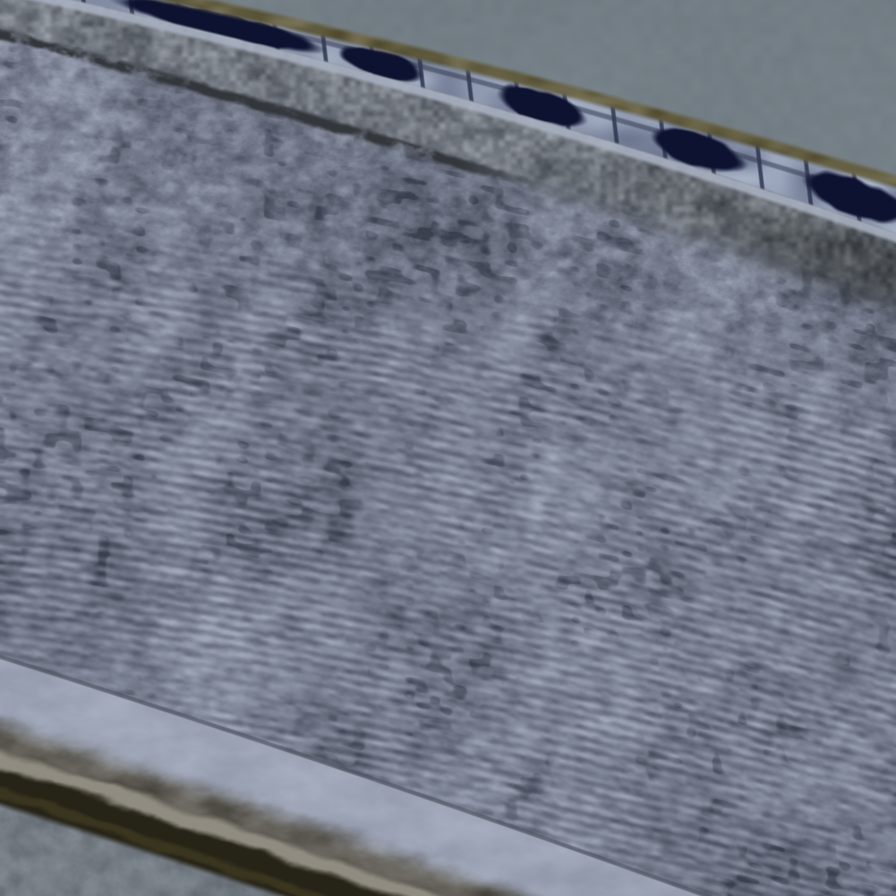
Reproduce this texture procedurally as a Shadertoy shader.

```glsl
float hash(vec2 p) {
    vec3 q = fract(vec3(p.xyx) * 0.1031);
    q += dot(q, q.yzx + 33.33);
    return fract((q.x + q.y) * q.z);
}

float noise(vec2 p) {
    vec2 i = floor(p), f = fract(p);
    f = f * f * (3.0 - 2.0 * f);
    return mix(mix(hash(i), hash(i + vec2(1, 0)), f.x),
               mix(hash(i + vec2(0, 1)), hash(i + vec2(1, 1)), f.x), f.y);
}

float fbm(vec2 p) {
    float sum = 0.0, amp = 0.53;
    for (int i = 0; i < 4; i++) {
        sum += amp * noise(p);
        p = mat2(1.6, 1.2, -1.2, 1.6) * p + 7.3;
        amp *= 0.5;
    }
    return sum;
}

// Soft coverage of the positive side of a signed distance
float cover(float d, float soft) {
    return smoothstep(-soft, soft, d);
}

// Soft line centred on d = 0
float line(float d, float halfWidth) {
    return 1.0 - smoothstep(halfWidth * 0.4, halfWidth * 1.5, abs(d));
}

vec3 weatheredSlab(vec2 p, float belowTop) {
    // Coordinates that follow the shallow ridges
    float across = p.y + 0.14 * p.x + 0.065 * p.x * p.x + 0.003 * noise(p * 9.0);
    vec2 grain = vec2(p.x, across);
    float ridged = smoothstep(0.2, 0.36, belowTop + 0.1 * p.x);

    float blotch = fbm(p * vec2(8, 6) + 3.0);
    float slant = fbm(vec2(p.x - 0.45 * p.y, p.y + 0.2 * p.x) * vec2(17, 6));
    float speckle = fbm(p * vec2(65, 85));
    float streak = noise(grain * vec2(52, 165)) * 0.6 + noise(grain * vec2(105, 230) + 9.0) * 0.4;
    float ridges = sin(across * 545.0 + 1.6 * noise(grain * vec2(14, 30)));

    float tone = 0.57 + 0.42 * (blotch - 0.5) + 0.42 * (slant - 0.5);
    tone += mix(0.75, 0.3, ridged) * (speckle - 0.5);
    tone += mix(0.15, 0.5, ridged) * (streak - 0.5);
    tone += ridged * ridges * (0.035 + 0.13 * noise(grain * vec2(12, 18)));

    // Dark pits gather in worn patches
    float pits = smoothstep(0.58, 0.83, noise(grain * vec2(70, 115) + 31.0));
    tone -= 0.28 * pits * smoothstep(0.64, 0.38, slant);
    return mix(vec3(0.23, 0.25, 0.31), vec3(0.62, 0.65, 0.72), clamp(tone, 0.0, 1.0));
}

vec3 railingGap(vec2 p, float middle) {
    vec3 col = mix(vec3(0.42, 0.46, 0.56), vec3(0.67, 0.71, 0.79), noise(p * vec2(30, 45)));
    float y = p.y - middle;

    // Uprights
    float post = (fract((p.x + 0.12 * y) / 0.054 - 0.2) - 0.5) * 0.054;
    col = mix(col, vec3(0.15, 0.18, 0.28), 0.8 * line(post, 0.0025));
    col = mix(col, vec3(0.2, 0.23, 0.32), 0.55 * line(y - 0.004, 0.003));

    // Deep blue openings
    for (int i = 0; i < 5; i++) {
        float k = float(i);
        vec2 size = vec2(i == 0 ? 0.105 : 0.038 + 0.004 * k, 0.013 + 0.002 * k);
        vec2 q = vec2(p.x - 0.25 - 0.176 * k, y + 0.004) / size;
        float opening = 1.0 - length(q) + 0.25 * (noise(p * 65.0) - 0.5);
        col = mix(col, vec3(0.05, 0.07, 0.19), cover(opening, 0.14));
    }
    return col;
}

vec3 lowerLedge(vec2 p, float v) {
    float wear = fbm(p * vec2(24, 42));
    float d = v + 0.014 * (wear - 0.5);
    vec3 col = vec3(0.61, 0.64, 0.71) + 0.12 * (wear - 0.5);
    col = mix(col, vec3(0.36, 0.35, 0.32) + 0.25 * (wear - 0.5), cover(-0.074 - d, 0.016));
    col = mix(col, vec3(0.57, 0.55, 0.51), cover(-0.104 - d, 0.005));
    col = mix(col, vec3(0.15, 0.14, 0.09), cover(-0.122 - d, 0.005));
    col = mix(col, vec3(0.27, 0.25, 0.14), 0.6 * line(d + 0.151, 0.006));
    vec3 ground = vec3(0.45, 0.48, 0.51) + 0.16 * (fbm(p * 60.0) - 0.5);
    return mix(col, ground, cover(-0.164 - v, 0.005));
}

void mainImage(out vec4 fragColor, in vec2 fragCoord) {
    vec2 p = fragCoord / iResolution.xy;
    float x = p.x, x2 = x * x;
    float slabTop = 1.018 - 0.215 * x - 0.063 * x2;
    float railTop = 1.043 - 0.195 * x - 0.05 * x2;
    float belowTop = slabTop - p.y;
    float aboveLedge = p.y - (0.266 - 0.315 * x - 0.03 * x2);

    vec3 col = weatheredSlab(p, belowTop);

    // Border strip and its broken seam
    float wear = fbm(p * vec2(38, 48));
    float seam = p.y - (0.962 - 0.26 * x - 0.04 * x2) + 0.008 * (wear - 0.5);
    vec3 strip = mix(vec3(0.45, 0.47, 0.49), vec3(0.36, 0.38, 0.39), smoothstep(0.45, 0.9, x));
    strip += 0.34 * (wear - 0.5) + 0.2 * (noise(p * 150.0) - 0.5);
    col = mix(col, strip, 0.75 * cover(seam, 0.008 + 0.02 * x));
    float seamFade = 1.0 - 0.85 * smoothstep(0.5, 0.62, x);
    col = mix(col, vec3(0.2, 0.21, 0.23), seamFade * line(seam, 0.006) * smoothstep(0.2, 0.5, wear));
    col *= 1.0 - 0.22 * smoothstep(0.7, 1.0, x) * line(belowTop - 0.055, 0.035);

    // Pale rim
    col = mix(col, vec3(0.67, 0.70, 0.77), 0.85 * line(belowTop - 0.005, 0.006));

    // Lower ledge with a thin contact shadow
    col = mix(col, lowerLedge(p, aboveLedge), cover(-aboveLedge, 0.003));
    col = mix(col, vec3(0.3, 0.32, 0.37), 0.65 * line(aboveLedge - 0.001, 0.0025));

    // Railing and smooth backdrop
    col = mix(col, railingGap(p, 0.5 * (slabTop + railTop)), cover(-belowTop, 0.002));
    vec3 backdrop = vec3(0.44, 0.48, 0.51) + 0.07 * (noise(p * vec2(5, 7)) - 0.5);
    backdrop += 0.02 * (noise(p * 90.0) - 0.5);
    col = mix(col, backdrop, cover(p.y - railTop, 0.003));
    vec3 olive = vec3(0.39, 0.37, 0.26) + 0.16 * (noise(p * vec2(45, 80)) - 0.5);
    col = mix(col, olive, line(p.y - railTop + 0.001, 0.007));

    fragColor = vec4(col, 1.0);
}
```
